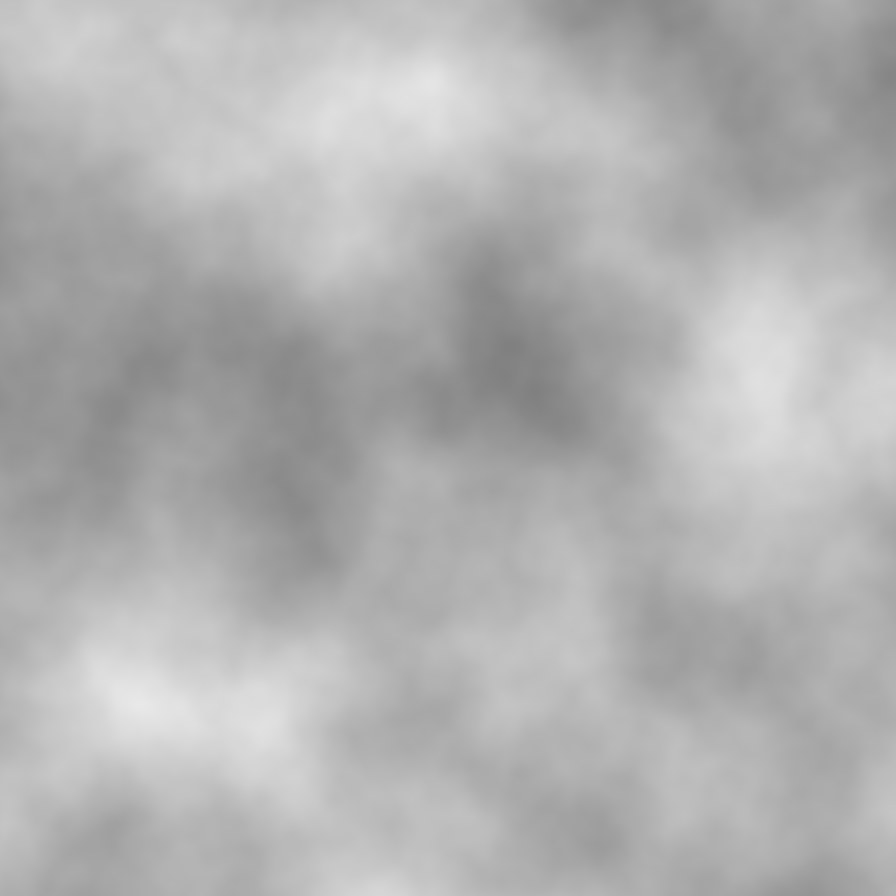
Write a three.js fragment shader that draws this texture.

```glsl
// Soft grey clouds: fractal gradient noise with broad blobs and faint fine mottling.
#define BASE_FREQ 2.75
#define OCTAVES 5
#define GAIN 0.46
#define LACUNARITY 2.03
#define MEAN_GREY 0.694
#define CONTRAST 0.3
#define SEED vec2(17.37, 5.81)
#define VIEW_CENTRE vec2(18.87, 7.31)

varying vec2 vUv;

const float TAU = 6.2831853;

float hash(vec2 cell) {
  vec3 p = fract(vec3(cell.xyx) * 0.1031);
  p += dot(p, p.yzx + 33.33);
  return fract((p.x + p.y) * p.z);
}

// Slope of one lattice corner, measured at the given offset from it.
float cornerSlope(vec2 cell, vec2 offset) {
  float angle = TAU * hash(cell);
  return dot(vec2(cos(angle), sin(angle)), offset);
}

// Gradient noise around zero, with quintic blending.
float gradientNoise(vec2 p) {
  vec2 cell = floor(p);
  vec2 f = p - cell;
  vec2 blend = f * f * f * (f * (f * 6.0 - 15.0) + 10.0);
  vec2 right = vec2(1.0, 0.0);
  vec2 up = vec2(0.0, 1.0);
  float low = mix(cornerSlope(cell, f),
                  cornerSlope(cell + right, f - right), blend.x);
  float high = mix(cornerSlope(cell + up, f - up),
                   cornerSlope(cell + 1.0, f - 1.0), blend.x);
  return mix(low, high, blend.y);
}

// Octaves are turned against each other to hide the lattice.
float cloudNoise(vec2 p) {
  mat2 turn = mat2(0.8, 0.6, -0.6, 0.8);
  float sum = 0.0;
  float amplitude = 1.0;
  for (int i = 0; i < OCTAVES; i++) {
    sum += amplitude * gradientNoise(p);
    p = turn * p * LACUNARITY + SEED;
    amplitude *= GAIN;
  }
  return sum;
}

void main() {
  float clouds = cloudNoise((vUv - 0.5) * BASE_FREQ + VIEW_CENTRE);
  float grey = clamp(MEAN_GREY + CONTRAST * clouds, 0.0, 1.0);
  gl_FragColor = vec4(vec3(grey), 1.0);
}
```
